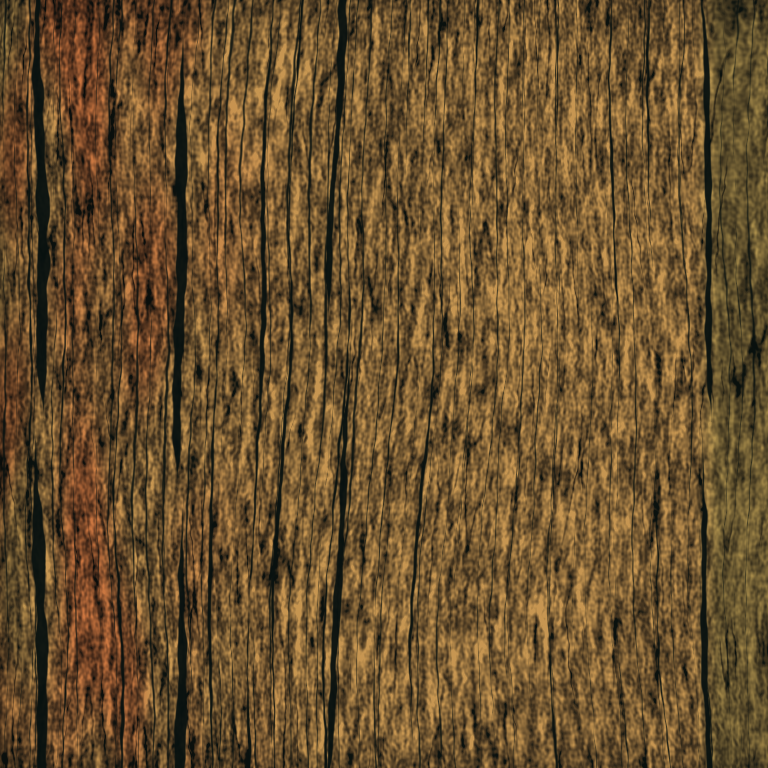
A Shadertoy shader for this texture:

```glsl
vec2 hash2(vec2 p) {
    vec3 q = fract(p.xyx * vec3(.1031, .1030, .0973));
    q += dot(q, q.yzx + 33.33);
    return fract((q.xx + q.yz) * q.zy);
}

float corner(vec2 cell, vec2 offset) {
    return dot(hash2(cell) * 2. - 1., offset);
}

float gradientNoise(vec2 p) {
    vec2 i = floor(p), f = p - i;
    vec2 u = f * f * f * (f * (f * 6. - 15.) + 10.);
    vec2 e = vec2(1, 0);
    return mix(mix(corner(i, f), corner(i + e, f - e), u.x),
               mix(corner(i + e.yx, f - e.yx), corner(i + 1., f - 1.), u.x), u.y);
}

// Coverage of a vertical slit with a ragged outline
float slit(vec2 p, float x, float halfWidth, float seed) {
    float px = 1. / iResolution.y;
    float sway = .008 * gradientNoise(vec2(p.y * 5., seed * 7.3))
               + .003 * gradientNoise(vec2(p.y * 34., seed * 3.7));
    return smoothstep(px, -px, abs(p.x - x - sway) - halfWidth);
}

// One jittered thin crack per column, broken up along its length
float thinCracks(vec2 p, float columns, float width, float presence) {
    float ink = 0.;
    for (int k = -1; k <= 1; k++) {
        float id = floor(p.x * columns) + float(k);
        vec2 r = hash2(vec2(id + 9., columns));
        float swell = presence + 1.7 * gradientNoise(vec2(p.y * 2.6 + r.y * 40., id + .5))
                    + .6 * gradientNoise(vec2(p.y * 26., id * 5.1));
        float x = (id + .2 + .6 * r.x) / columns;
        ink = max(ink, slit(p, x, width * swell, id + columns));
    }
    return ink;
}

// Four wide splits, each tapering and restarting down the board
float wideSplits(vec2 p) {
    vec4 place = vec4(.054, .235, .442, .921);
    vec4 width = vec4(.0072, .0064, .0046, .0042);
    vec4 tip = vec4(.455, .365, .58, .45);
    vec4 lean = vec4(-.012, .008, .03, -.014);
    float ink = 0.;
    for (int k = 0; k < 4; k++) {
        float f = fract((p.y - tip[k]) / .62);
        float taper = smoothstep(0., .12, f) * smoothstep(1., .7, f);
        float ragged = 1. + .7 * gradientNoise(vec2(p.y * 22., float(k) + .5));
        float w = width[k] * taper * ragged - .0005;
        ink = max(ink, slit(p, place[k] + lean[k] * (f - .5), w, float(k) + 2.));
    }
    return ink;
}

void mainImage(out vec4 fragColor, in vec2 fragCoord) {
    vec2 uv = fragCoord / iResolution.xy;

    // Gentle flow of the grain
    vec2 p = uv;
    p.x += .022 * gradientNoise(uv * vec2(2., 2.6) + 4.);
    p.x -= .04 * (uv.y - .5) * smoothstep(.15, .45, uv.x) * smoothstep(.8, .5, uv.x);
    p.x += .035 * (uv.y - .3) * smoothstep(.65, .85, uv.x) * smoothstep(1., .9, uv.x);

    // Flaky fibres in three sizes
    vec2 q = p + vec2(.0035, .009) * vec2(gradientNoise(p * vec2(70., 60.)),
                                          gradientNoise(p * vec2(80., 50.) + 31.));
    float flakes = gradientNoise(q * vec2(92., 17.));
    float fibres = gradientNoise(q * vec2(165., 46.) + 17.);
    float grit = gradientNoise(p * vec2(240., 150.) + 53.);
    float streaks = gradientNoise(p * vec2(38., 2.5) + 71.);
    float blotch = gradientNoise(uv * vec2(5., 4.) + 11.);

    float redSide = smoothstep(.42, .1, uv.x);
    float oliveEdge = smoothstep(.9, .94, uv.x) + .6 * smoothstep(.06, .0, uv.x);
    float contrast = 1. - .3 * clamp(oliveEdge, 0., 1.);
    float tone = .635 + contrast * (.72 * flakes + .6 * fibres + .5 * grit)
               + .16 * streaks + .16 * blotch;

    // Hairline fissures between the fibres
    float fissure = smoothstep(.075, .0, abs(gradientNoise(q * vec2(52., 6.) + 90.)));
    tone -= .36 * fissure * smoothstep(-.15, .25, gradientNoise(p * vec2(25., 9.) + 40.));

    // Shading of the sides and ends
    tone -= .1 * redSide + .08 * oliveEdge;
    tone -= .16 * smoothstep(.06, .0, min(uv.y, 1. - uv.y));
    tone -= .07 * smoothstep(.09, .0, abs(uv.y - .53)) * redSide;

    // Dark to golden brown, stained red or olive
    vec3 wood = mix(vec3(.04, .065, .055), vec3(.26, .20, .12), smoothstep(-.03, .3, tone));
    wood = mix(wood, vec3(.78, .59, .32), clamp((tone - .3) / .72, 0., 1.));
    float redStain = redSide * smoothstep(-.2, .3, gradientNoise(uv * vec2(13., 3.5) + 60.));
    wood *= mix(vec3(1), vec3(1.02, .78, .78), redStain);
    wood *= mix(vec3(1), vec3(.88, .97, .95), clamp(oliveEdge, 0., 1.));

    // Cracks
    float leftBias = smoothstep(.75, .3, uv.x);
    float ink = thinCracks(p, 17., .0024, .1 + .3 * leftBias);
    ink = max(ink, .9 * thinCracks(p + vec2(.013, 0), 41., .0015, -.1 + .3 * leftBias));
    ink = max(ink, wideSplits(uv));
    wood = mix(wood, vec3(.03, .065, .06), .95 * ink);

    fragColor = vec4(wood, 1);
}
```
